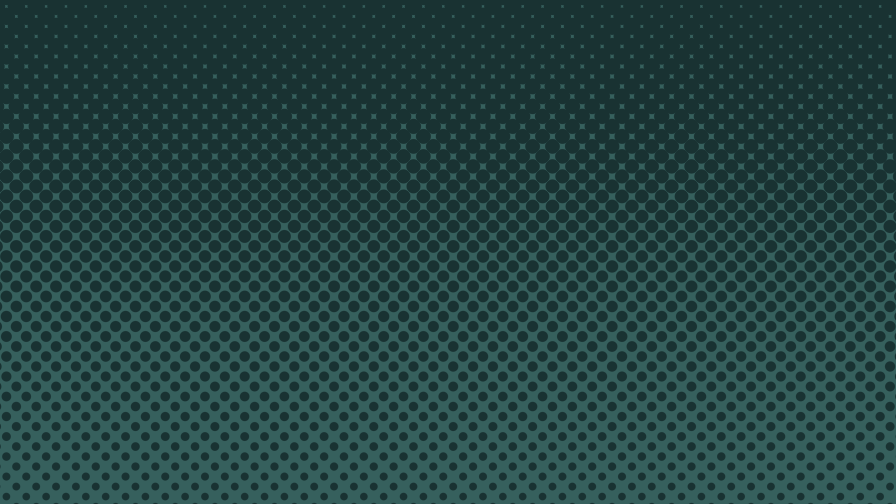
This pattern is drawn by a Shadertoy shader. Its source:

```glsl
// Distance to the nearest point of a staggered lattice with the given cell size
float latticeDistance(vec2 p, vec2 cell) {
    vec2 even = (fract(p / cell + 0.5) - 0.5) * cell;
    vec2 odd = (fract(p / cell) - 0.5) * cell;
    return min(length(even), length(odd));
}

void mainImage(out vec4 fragColor, in vec2 fragCoord) {
    vec2 uv = fragCoord / iResolution.y;
    float pixel = 1.0 / iResolution.y;

    vec3 darkTeal = vec3(0.098, 0.196, 0.196);
    vec3 paleTeal = vec3(0.212, 0.376, 0.365);

    // Dots swell with height until only small stars remain between them
    vec2 cell = vec2(0.0394, 0.0397);
    float dist = latticeDistance(uv - vec2(0.0324, 0.9873), cell);
    float radius = mix(0.0074, 0.0176, uv.y);

    float gap = smoothstep(-0.7 * pixel, 0.7 * pixel, dist - radius);
    fragColor = vec4(mix(darkTeal, paleTeal, gap), 1.0);
}
```
